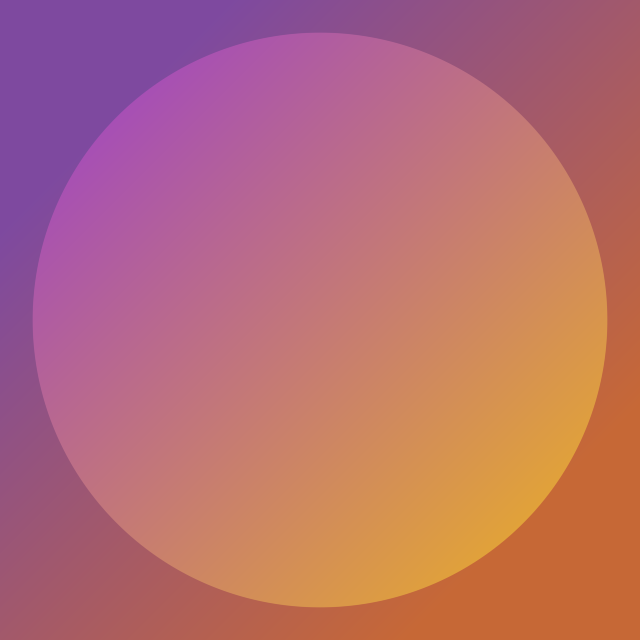
Reproduce this background procedurally as a three.js fragment shader.

```glsl
// A large violet-to-amber disc on a darker purple-to-orange diagonal gradient.
#define DISC_CENTER vec2(0.5, 0.5)
#define DISC_RADIUS 0.449
#define EDGE_WIDTH 0.002
#define BACK_PURPLE vec3(0.494, 0.288, 0.624)
#define BACK_ORANGE vec3(0.778, 0.408, 0.212)
#define DISC_VIOLET vec3(0.653, 0.310, 0.708)
#define DISC_AMBER vec3(0.882, 0.635, 0.225)

varying vec2 vUv;

// Position along the diagonal, 0 to 1 across the disc's diameter, held flat beyond it.
float diagonalRamp(vec2 offset) {
  float along = dot(offset, normalize(vec2(1.0, -1.0)));
  return clamp(0.5 + 0.5 * along / DISC_RADIUS, 0.0, 1.0);
}

// Soft coverage of a disc around the origin.
float discMask(vec2 offset) {
  float distanceToEdge = length(offset) - DISC_RADIUS;
  return 1.0 - smoothstep(-0.5 * EDGE_WIDTH, 0.5 * EDGE_WIDTH, distanceToEdge);
}

void main() {
  vec2 offset = vUv - DISC_CENTER;
  float ramp = diagonalRamp(offset);

  // Both layers share the same diagonal ramp.
  vec3 background = mix(BACK_PURPLE, BACK_ORANGE, ramp);
  vec3 disc = mix(DISC_VIOLET, DISC_AMBER, ramp);

  gl_FragColor = vec4(mix(background, disc, discMask(offset)), 1.0);
}
```
